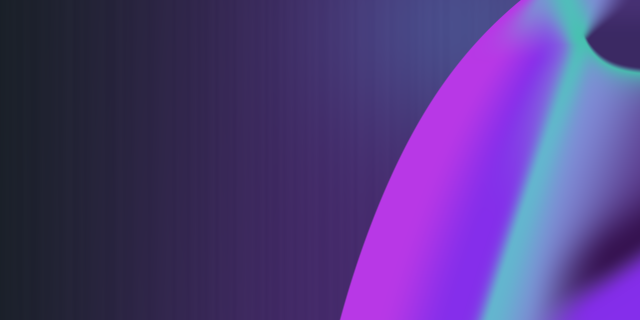
Write a Shadertoy shader that draws this background.

```glsl
// Glossy violet petal with a teal fold, on a dark indigo backdrop with a soft blue glow.

const vec3 INK      = vec3(0.11, 0.13, 0.17);
const vec3 INDIGO   = vec3(0.27, 0.165, 0.42);
const vec3 GLOW     = vec3(0.29, 0.33, 0.57);
const vec3 MAGENTA  = vec3(0.72, 0.22, 0.90);
const vec3 VIOLET   = vec3(0.52, 0.18, 0.92);
const vec3 LAVENDER = vec3(0.50, 0.54, 0.84);
const vec3 PURPLE   = vec3(0.36, 0.24, 0.56);
const vec3 SHADOW   = vec3(0.20, 0.06, 0.30);
const vec3 TEAL     = vec3(0.39, 0.71, 0.81);
const vec3 GREEN    = vec3(0.27, 0.76, 0.68);
const vec3 HOLLOW   = vec3(0.23, 0.16, 0.39);

float bell(float d, float width) {
    return exp(-d * d / (width * width));
}

float hash(float n) {
    return fract(sin(n * 127.1) * 43758.5);
}

// Smooth one-dimensional noise
float noise(float x) {
    float i = floor(x);
    return mix(hash(i), hash(i + 1.0), smoothstep(0.0, 1.0, x - i));
}

// Horizontal position of the petal outline at height y
float outlineX(float y) {
    return 1.0625 + 0.27 * y + 0.18 * y * y + 0.115 * pow(max(y, 0.0), 5.0);
}

// Horizontal position of the fold, which bends back near the top
float foldX(float y) {
    return 1.53 + 0.31 * y + 0.03 * y * y - 0.7 * max(y - 0.86, 0.0);
}

// Height of the lower rim of the hollow
float rimY(float x) {
    return 0.765 + 0.115 * exp(-max(x - 1.823, 0.0) / 0.06);
}

vec3 backdrop(vec2 p) {
    float reach = p.x + 0.12 * (1.0 - p.y) * p.x - 0.06 * p.y;
    vec3 col = mix(INK, INDIGO, smoothstep(-0.25, 1.3, reach) * 1.1 - 0.08);
    vec2 q = (p - vec2(1.46, 0.92)) / vec2(0.42, 0.36);
    col = mix(col, GLOW, 0.85 * exp(-dot(q, q)));
    return col + 0.012 * (noise(p.x * 90.0) - 0.5);
}

vec3 leftFace(vec2 p, float t) {
    vec3 col = mix(MAGENTA, VIOLET, smoothstep(0.25, 0.75, t));
    float blue = smoothstep(0.6, 1.0, t) * smoothstep(0.3, 0.8, p.y);
    col = mix(col, LAVENDER, 0.8 * blue);
    return mix(col, LAVENDER, smoothstep(0.8, 1.0, p.y) * smoothstep(0.0, 0.45, t));
}

vec3 rightFace(vec2 p, float s) {
    vec3 col = mix(LAVENDER, PURPLE, smoothstep(0.06, 0.38, s));
    // Diagonal crease with a bright violet underside
    float d = p.y - (0.128 + 0.65 * (p.x - 1.797));
    float under = smoothstep(0.02, -0.13, d) * smoothstep(1.62, 1.86, p.x);
    col = mix(col, VIOLET, under);
    float crease = bell(d, d > 0.0 ? 0.12 : 0.07);
    return mix(col, SHADOW, 0.92 * crease * smoothstep(1.64, 1.92, p.x));
}

vec3 petal(vec2 p, float pixel) {
    float edge = outlineX(p.y);
    float fold = foldX(p.y);
    float s = p.x - fold;
    float t = clamp((p.x - edge) / (fold - edge), 0.0, 1.0);
    vec3 col = s < 0.0 ? leftFace(p, t) : rightFace(p, s);

    // Fold highlight: crisp on the left, soft on the right
    float top = smoothstep(0.84, 0.98, p.y);
    float width = s < 0.0 ? 0.037 : mix(0.095, 0.035, p.y);
    width = mix(width, 0.06, top);
    vec3 sheen = mix(TEAL, GREEN, 0.6 * smoothstep(0.5, 0.95, p.y));
    col = mix(col, sheen, bell(s, width));

    // Hollow with a bright lower rim and a blurred left side
    float depth = p.y - rimY(p.x);
    float right = smoothstep(1.79, 1.83, p.x);
    col = mix(col, GREEN, 0.9 * right * exp(-abs(depth) / 0.035));
    float side = 1.815 + 0.55 * max(p.y - 0.88, 0.0);
    float blur = mix(0.025, 0.10, smoothstep(0.86, 1.0, p.y));
    float hollow = smoothstep(side - 0.3 * blur, side + blur, p.x)
                 * smoothstep(-pixel, 0.018 + pixel, depth);
    vec3 inside = mix(HOLLOW, PURPLE, 0.35 * smoothstep(0.88, 1.0, p.y));
    col = mix(col, inside, hollow);

    // Green glint where the fold meets the hollow
    float glint = bell(length((p - vec2(1.805, 0.885)) / vec2(0.6, 1.0)), 0.05);
    return mix(col, GREEN, 0.6 * glint * (1.0 - hollow));
}

void mainImage(out vec4 fragColor, in vec2 fragCoord) {
    // Canvas spans 2 by 1 units
    vec2 p = fragCoord / iResolution.xy * vec2(2.0, 1.0);
    float pixel = 1.0 / iResolution.y;
    float cover = smoothstep(-pixel, pixel, (p.x - outlineX(p.y)) * 0.87);
    vec3 col = mix(backdrop(p), petal(p, pixel), cover);
    fragColor = vec4(clamp(col, 0.0, 1.0), 1.0);
}
```
